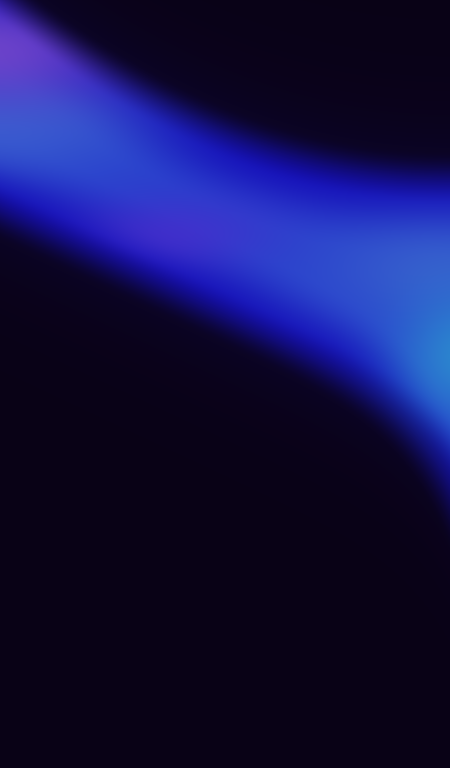
Reproduce this background procedurally as a Shadertoy shader.

```glsl
// A soft, glowing blue and violet ribbon sweeping across a near-black night.

// Colours
const vec3 NIGHT     = vec3(0.036, 0.006, 0.085);
const vec3 RIM_BLUE  = vec3(0.080, 0.055, 0.720);
const vec3 CORE_BLUE = vec3(0.155, 0.245, 0.800);
const vec3 PURPLE    = vec3(0.430, 0.260, 0.790);
const vec3 AZURE     = vec3(0.220, 0.370, 0.810);
const vec3 VIOLET    = vec3(0.280, 0.180, 0.800);
const vec3 STEEL     = vec3(0.220, 0.370, 0.800);
const vec3 CYAN      = vec3(0.170, 0.540, 0.810);
const vec3 HAZE      = vec3(0.010, 0.015, 0.100);

// Ribbon shape, as fractions of the canvas
const float TOP_END    = 0.768;  // upper edge at the right side
const float TOP_RISE   = 0.240;  // its climb toward the left
const float LOW_START  = 0.724;  // lower edge at the left side
const float LOW_SLOPE  = 0.275;
const float LOW_DROP   = 0.080;  // extra plunge at the far right
const float TOP_BLUR   = 0.036;
const float LOW_BLUR   = 0.038;
const float RIGHT_BLUR = 0.050;  // added blur where the lower edge plunges
const float HAZE_REACH = 0.060;

float upperEdge(float x) {
    float toRight = 1.0 - x;
    return TOP_END + TOP_RISE * toRight * toRight;
}

float lowerEdge(float x) {
    return LOW_START - LOW_SLOPE * x - LOW_DROP * pow(x, 10.0);
}

// Elliptical Gaussian light
float glow(vec2 uv, vec2 center, vec2 radius) {
    vec2 q = (uv - center) / radius;
    return exp(-dot(q, q));
}

void mainImage(out vec4 fragColor, in vec2 fragCoord) {
    vec2 uv = fragCoord / iResolution.xy;

    // Signed depth inside each edge
    float topDepth = upperEdge(uv.x) - uv.y;
    float lowDepth = uv.y - lowerEdge(uv.x);
    float depth = min(topDepth, lowDepth);

    // Blurred coverage
    float lowBlur = LOW_BLUR + RIGHT_BLUR * pow(uv.x, 8.0);
    float cover = smoothstep(-TOP_BLUR, TOP_BLUR, topDepth)
                * smoothstep(-lowBlur, lowBlur, lowDepth);

    // Saturated rim into a lighter core, tinted by local lights
    vec3 body = mix(RIM_BLUE, CORE_BLUE, smoothstep(0.01, 0.11, depth));
    float inner = smoothstep(-0.02, 0.07, lowDepth);
    body = mix(body, AZURE,  0.90 * inner * glow(uv, vec2(0.00, 0.835), vec2(0.32, 0.065)));
    body = mix(body, PURPLE, 0.95 * glow(uv, vec2(-0.02, 0.935), vec2(0.30, 0.070)));
    body = mix(body, VIOLET, 0.75 * inner * glow(uv, vec2(0.38, 0.695), vec2(0.22, 0.048)));
    body = mix(body, STEEL,  0.85 * glow(uv, vec2(0.98, 0.650), vec2(0.28, 0.070)));
    body = mix(body, CYAN,   0.95 * glow(uv, vec2(1.04, 0.535), vec2(0.16, 0.090)));

    // Faint haze spilling out of the ribbon
    float spill = exp(-max(-depth, 0.0) / HAZE_REACH);
    vec3 color = mix(NIGHT + HAZE * spill, body, cover);

    fragColor = vec4(color, 1.0);
}
```
